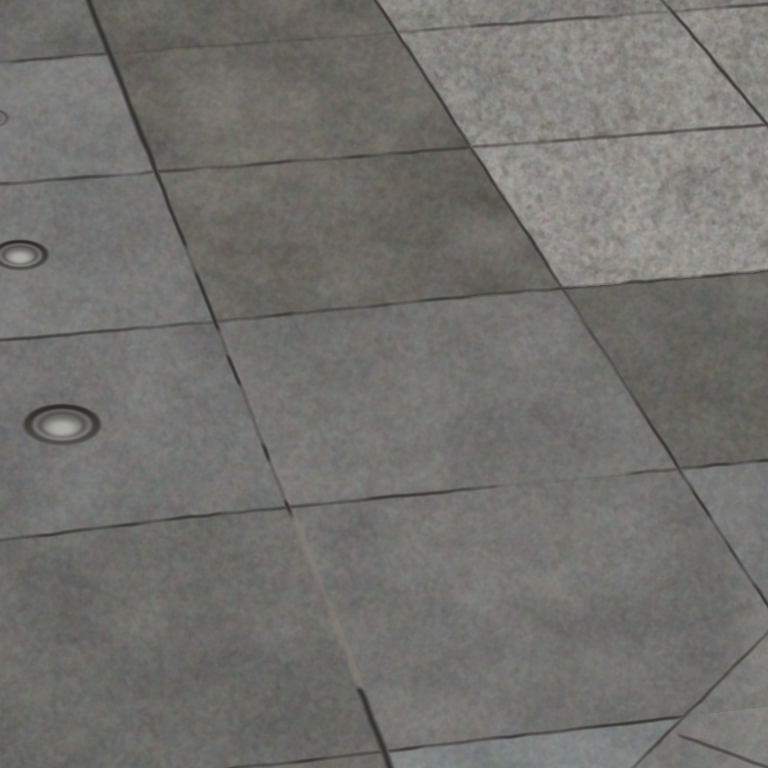
This texture is drawn by a WebGL 1 fragment shader. Its source:

```glsl
precision highp float;
// Worn stone paving seen obliquely: slanted rows and columns of slabs with
// dark joints, a cut corner and round metal studs. Joints are line distances
// spaced by formula; layered value noise gives stains, grain and colour flecks.
uniform vec2 u_resolution;

float hash(vec2 p) {
  vec3 q = fract(p.xyx * 0.1031);
  q += dot(q, q.yzx + 33.33);
  return fract((q.x + q.y) * q.z);
}

float noise(vec2 p) {
  vec2 i = floor(p), f = fract(p);
  f = f * f * (3.0 - 2.0 * f);
  return mix(mix(hash(i), hash(i + vec2(1.0, 0.0)), f.x),
             mix(hash(i + vec2(0.0, 1.0)), hash(i + 1.0), f.x), f.y);
}

float fbm(vec2 p) {
  float sum = 0.0, amp = 0.5;
  for (int i = 0; i < 4; i++) {
    sum += amp * noise(p);
    p = mat2(0.8, 0.6, -0.6, 0.8) * p * 2.03 + 17.3;
    amp *= 0.5;
  }
  return sum / 0.9375;
}

float lineMask(float d, float width, float px) {
  return 1.0 - smoothstep(0.0, width + 0.5 * px, abs(d));
}

// Base colour of a slab, by column and row
vec3 slabColor(float col, float row) {
  if (col < 0.5) {
    if (row > 0.5 && row < 3.5) return vec3(0.464, 0.463, 0.457) + 0.012 * (2.0 - row);
    return vec3(0.418, 0.415, 0.402);
  }
  if (col < 1.5) {
    if (row < 2.5) return vec3(0.416, 0.407, 0.386) - 0.005 * row;
    return row < 4.5 ? vec3(0.451, 0.447, 0.437) : vec3(0.488, 0.502, 0.500);
  }
  if (row < 2.5) return vec3(0.525, 0.517, 0.500) + 0.019 * row;
  return row < 3.5 ? vec3(0.408, 0.404, 0.383) : vec3(0.472, 0.473, 0.467);
}

void main() {
  vec2 p = gl_FragCoord.xy / u_resolution;
  p.y = 1.0 - p.y;  // measured downward, toward the viewer
  float px = 1.0 / min(u_resolution.x, u_resolution.y);
  vec2 w = p + 0.0018 * (vec2(noise(p * 45.0), noise(p * 45.0 + 50.0)) - 0.5);
  float corner = (w.x + w.y - 1.824) * 0.7071;
  float inside = 1.0 - smoothstep(-px, px, corner);

  // Columns: index and joint darkness
  float col = 0.0, row = 0.0, joint = 0.0, mortar = 0.0;
  for (int i = 0; i < 3; i++) {
    float k = float(i);
    float slope = 0.394 + 0.2842 * k - 0.0302 * k * k;
    float d = (w.x - 0.115 - 0.374 * k - slope * w.y) / sqrt(1.0 + slope * slope);
    col += step(0.0, d);
    float gaps = smoothstep(0.15, 0.75, noise(vec2(p.y * 32.0, k * 7.0)));
    float width = 0.0036, strength = 0.35 + 0.5 * gaps;
    if (i == 0) {
      width = mix(0.0060, 0.0040, smoothstep(0.18, 0.25, p.y));
      float pale = smoothstep(0.66, 0.68, p.y) * (1.0 - smoothstep(0.89, 0.90, p.y));
      float patchy = smoothstep(0.23, 0.28, p.y) * smoothstep(0.35, 0.55, noise(p * 27.0));
      patchy *= 1.0 - smoothstep(0.89, 0.90, p.y);
      strength = 0.92 * (1.0 - 0.9 * pale) * (1.0 - 0.65 * patchy);
      width += 0.0030 * smoothstep(0.89, 0.90, p.y);
      float crumbs = 0.5 + noise(p * 70.0);
      mortar = lineMask(d - 0.002, 0.007, px) * (pale * crumbs + 0.5 * patchy);
    }
    joint = max(joint, strength * inside * lineMask(d, width, px));
  }

  // Rows: spacing grows geometrically toward the viewer
  for (int i = 0; i < 5; i++) {
    float k = float(i);
    float d = w.y + 0.486 - 0.567 * pow(1.28, k) + (0.0755 + 0.0025 * k * k) * w.x;
    if (i == 2) d += 0.005 * smoothstep(0.2, 0.7, p.x);
    if (i == 3) d += 0.006 * smoothstep(0.0, 0.3, p.x);
    row += step(0.0, d);
    float gaps = smoothstep(0.15, 0.8, noise(vec2(p.x * 30.0, k * 9.0)));
    float strength = 0.24 + 0.06 * k + 0.38 * gaps;
    if (i == 0) strength *= 1.0 - 0.6 * step(0.5, col) * step(col, 1.5);
    if (i == 3) strength *= 1.0 - 0.9 * smoothstep(0.64, 0.66, p.x) * (1.0 - smoothstep(0.81, 0.83, p.x));
    joint = max(joint, strength * inside * lineMask(d, 0.0036, px));
  }

  // Cut corner and the joint branching from it
  float chips = 0.35 + 0.4 * noise(p * 26.0);
  joint = max(joint, chips * lineMask(corner, 0.0036, px));
  float branch = lineMask((w.y - 0.957 - 0.37 * (w.x - 0.885)) * 0.938, 0.0036, px);
  joint = max(joint, 0.6 * branch * smoothstep(0.878, 0.890, p.x));

  // Stone: base colour, stains, grain
  vec3 color = mix(vec3(0.475, 0.473, 0.462), slabColor(col, row), inside);
  float pale = step(1.5, col) * step(row, 2.5);
  float dusty = step(0.5, col) * step(col, 1.5) * step(row, 2.5);
  float stain = fbm(p * vec2(11.0, 16.0) + vec2(col, row) * 13.0) - 0.5;
  color += stain * mix(0.11, 0.16, dusty) * vec3(1.0, 0.98, 0.93);
  vec2 cloud = (p - vec2(0.415, 0.29)) / vec2(0.07, 0.09);
  color += 0.030 * dusty * exp(-dot(cloud, cloud)) * vec3(1.0, 0.97, 0.9);
  vec2 g = mat2(0.9, 0.43, -0.43, 0.9) * p;  // turned to hide the noise lattice
  float grain = noise(g * 135.0) + 0.7 * noise(g * 260.0 + 9.0) - 0.85;
  color += grain * mix(0.044, 0.088, pale);
  float fleck = smoothstep(0.58, 0.95, noise(g * 115.0 + 31.0));
  color -= fleck * mix(0.010, 0.050, pale) * vec3(0.85, 1.0, 1.1);
  vec2 hue = vec2(noise(g * 95.0 + 71.0), noise(g * 105.0 + 97.0)) - 0.5;
  color += hue.x * vec3(0.026, -0.014, -0.008) + hue.y * vec3(-0.002, -0.012, 0.026);

  // Joints and pale mortar
  color = mix(color, vec3(0.53, 0.50, 0.46), 0.55 * min(mortar, 1.0));
  color = mix(color, vec3(0.19, 0.18, 0.17), joint);

  // Metal studs, shrinking with distance
  for (int i = 0; i < 3; i++) {
    float k = float(i), bend = k * (k - 1.0);
    vec2 center = vec2(0.081 - 0.055 * k + 0.0085 * bend, 0.553 - 0.221 * k + 0.0215 * bend);
    float radius = 0.050 - 0.013 * k;
    vec2 q = (p - center) / (radius * vec2(1.0, 0.53));
    float r = length(q), aa = 0.06 + px / radius;
    vec3 metal = vec3(0.45, 0.445, 0.43) + 0.08 * q.y;
    metal = mix(metal, vec3(0.25, 0.24, 0.23) + 0.08 * q.y, smoothstep(0.70, 0.86, r));
    metal = mix(metal, vec3(0.30), 0.7 * exp(-pow((r - 0.57) / 0.09, 2.0)));
    float cap = 1.0 - smoothstep(0.15, 0.60, length(q - vec2(0.0, 0.18)));
    metal = mix(metal, vec3(0.67, 0.67, 0.65), cap);
    float faded = i == 2 ? 0.5 : 1.0;
    color = mix(color, metal, faded * (1.0 - smoothstep(1.0 - aa, 1.0 + aa, r)));
  }
  gl_FragColor = vec4(clamp(color, 0.0, 1.0), 1.0);
}
```
